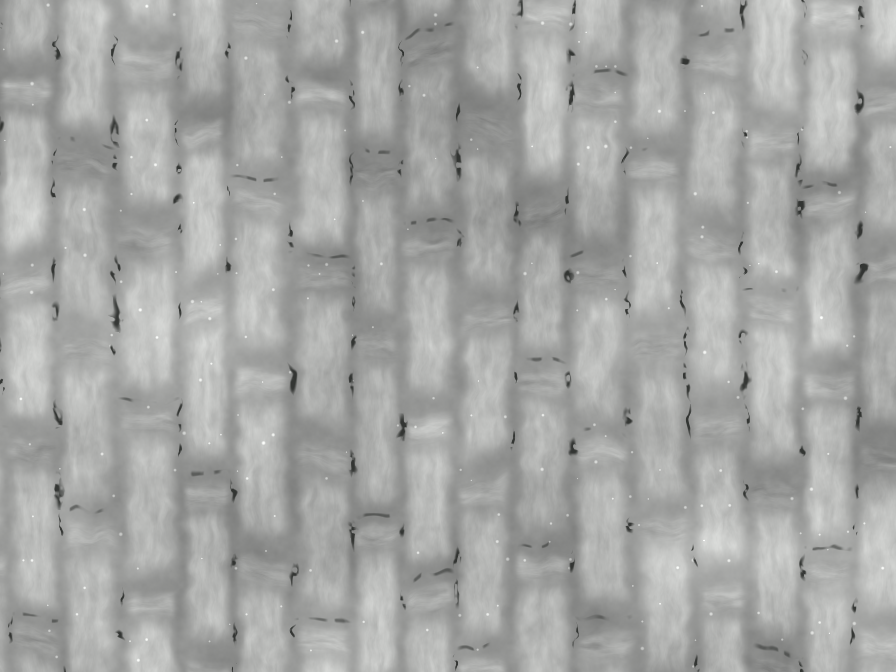
Write a Shadertoy shader that draws this texture.

```glsl
const float WARP_COUNT = 15.7;   // threads across
const float WEFT_COUNT = 18.5;   // threads down
const float SATIN = 5.0;         // wefts per repeat of one warp
const float STEP = 2.0;          // wefts between crossings of adjacent warps

const vec3 HOLE_COLOR = vec3(0.16, 0.17, 0.16);
const vec3 TINT = vec3(0.997, 1.004, 0.994);

float hash(vec2 p) {
    vec3 q = fract(vec3(p.xyx) * vec3(0.1031, 0.1030, 0.0973));
    q += dot(q, q.yzx + 33.33);
    return fract((q.x + q.y) * q.z);
}

float noise(vec2 p) {
    vec2 cell = floor(p), f = fract(p);
    f = f * f * (3.0 - 2.0 * f);
    return mix(mix(hash(cell), hash(cell + vec2(1, 0)), f.x),
               mix(hash(cell + vec2(0, 1)), hash(cell + vec2(1, 1)), f.x), f.y);
}

float fbm(vec2 p) {
    float sum = 0.0, gain = 0.5;
    for (int i = 0; i < 4; i++) {
        sum += gain * noise(p);
        p = p * 2.03 + 17.7;
        gain *= 0.5;
    }
    return sum / 0.9375;
}

// Soft plateau from a to b
float band(float x, float a, float b, float soft) {
    return smoothstep(a, a + soft, x) * (1.0 - smoothstep(b - soft, b, x));
}

// Brightness of the long warp floats and the weft crossings between them
float weaveTone(vec2 thread) {
    float warp = floor(thread.x);
    float side = abs(fract(thread.x) - 0.5);
    float phase = thread.y - STEP * warp;
    float t = mod(phase, SATIN);
    float variation = hash(vec2(warp, floor(phase / SATIN)) + 40.0);

    float warpFloat = band(t, 0.75, SATIN, 0.9) * (1.0 - smoothstep(0.22, 0.5, side));
    float warpFibre = fbm(thread * vec2(9.0, 1.8)) - 0.5;
    float weftWisp = band(t, 0.1, 1.2, 0.5) * (1.0 - smoothstep(0.3, 0.5, side));
    float weftFibre = fbm(thread * vec2(2.5, 6.0) + 60.0) - 0.5;

    return 0.585
        + warpFloat * (0.15 + 0.06 * (variation - 0.5) + 0.14 * warpFibre)
        + weftWisp * (0.02 + 0.12 * variation + 0.2 * weftFibre);
}

// Ragged upright gaps beside the crossings of neighbouring warps
float uprightGaps(vec2 thread) {
    float seam = floor(thread.x + 0.5);
    float row = floor(thread.y);
    float rightPhase = mod(row - STEP * seam, SATIN);
    float leftPhase = mod(row - STEP * (seam - 1.0), SATIN);
    float atCrossing = 1.0 - step(0.5, min(rightPhase, leftPhase));
    float chance = hash(vec2(seam, row) + 11.0) + 0.3 * atCrossing;
    float size = hash(vec2(seam, row) + 23.0);
    vec2 offset = vec2(thread.x - seam, fract(thread.y) - 0.4 - 0.2 * size);
    offset.x += 0.1 * (noise(thread * vec2(8.0, 5.0)) - 0.5);
    float width = mix(0.025, 0.075, size * size);
    float height = mix(0.15, 0.4, hash(vec2(row, seam) + 5.0));
    float shape = length(offset / vec2(width, height));
    float ragged = smoothstep(0.25, 0.6, noise(thread * vec2(16.0, 8.0)));
    return step(0.72, chance) * (1.0 - smoothstep(0.5, 1.4, shape)) * ragged;
}

// Thin shadow line where a warp dives under a weft
float crossingLines(vec2 thread) {
    float warp = floor(thread.x);
    float phase = thread.y - STEP * warp + 0.5;
    float repeatId = floor(phase / SATIN);
    float y = mod(phase, SATIN) - 0.5 + 0.12 * (noise(thread * 5.0) - 0.5);
    float line = 1.0 - smoothstep(0.01, 0.08, abs(y));
    float span = band(fract(thread.x), 0.0, 1.0, 0.15);
    float broken = smoothstep(0.4, 0.75, noise(thread * vec2(7.0, 4.0) + 8.0));
    return line * span * broken * step(0.55, hash(vec2(warp, repeatId) + 71.0));
}

// Scattered glints of uneven size on the fibres
float glints(vec2 p) {
    vec2 cell = floor(p);
    vec2 center = 0.3 + 0.4 * vec2(hash(cell + 3.0), hash(cell + 9.0));
    float radius = mix(0.12, 0.3, hash(cell + 15.0));
    float spot = 1.0 - smoothstep(0.2 * radius, radius, length(fract(p) - center));
    return spot * step(0.97, hash(cell + 31.0));
}

void mainImage(out vec4 fragColor, in vec2 fragCoord) {
    vec2 uv = fragCoord / iResolution.xy;
    vec2 p = fragCoord / iResolution.y;

    // Thread coordinates, bent by uneven spinning
    vec2 thread = vec2(uv.x * WARP_COUNT - 0.06, (1.0 - uv.y) * WEFT_COUNT - 2.0);
    thread.x += 0.3 * (noise(p * vec2(8.0, 1.5)) - 0.5);
    thread.y += 0.7 * (noise(p * vec2(9.0, 6.0) + 30.0) - 0.5);
    thread += vec2(0.1, 0.16) * (vec2(noise(p * 45.0), noise(p * 45.0 + 50.0)) - 0.5);

    // Cloth, cloudy wear and fuzz
    float tone = weaveTone(thread);
    tone += 0.24 * (fbm(p * 6.0 + 4.0) - 0.5);
    tone += 0.06 * (fbm(p * 70.0) - 0.5);
    tone += 0.2 * glints(p * 75.0);

    // Gaps
    float dark = max(0.9 * uprightGaps(thread), 0.5 * crossingLines(thread));
    vec3 color = mix(tone * TINT, HOLE_COLOR, dark);
    fragColor = vec4(clamp(color, 0.0, 1.0), 1.0);
}
```
